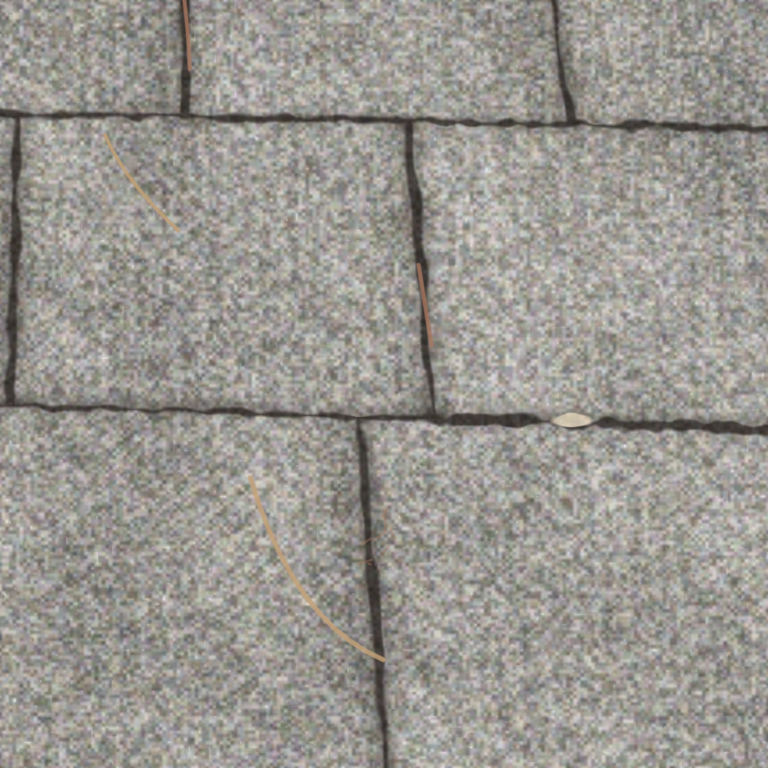
A Shadertoy shader for this texture:

```glsl
const vec3 STONE = vec3(0.622, 0.611, 0.589);
const vec3 GAP = vec3(0.20, 0.18, 0.165);
const vec3 STRAW = vec3(0.76, 0.63, 0.47);
const vec3 RUST = vec3(0.66, 0.47, 0.38);
const vec3 CHIP = vec3(0.82, 0.77, 0.69);

float hash(vec2 p) {
    return fract(sin(dot(p, vec2(127.1, 311.7))) * 43758.5453);
}

float noise(vec2 p) {
    vec2 cell = floor(p), f = fract(p);
    f = f * f * (3.0 - 2.0 * f);
    return mix(mix(hash(cell), hash(cell + vec2(1, 0)), f.x),
               mix(hash(cell + vec2(0, 1)), hash(cell + vec2(1, 1)), f.x), f.y);
}

float fbm(vec2 p) {
    float sum = 0.0, gain = 0.5;
    for (int i = 0; i < 4; i++) {
        sum += gain * noise(p);
        p = p * 2.03 + 17.3;
        gain *= 0.5;
    }
    return sum / 0.9375;
}

// Mineral granules: brightness plus a faint tint per channel
vec3 granules(vec2 p) {
    float fine = noise(p * 215.0) - 0.5;
    float coarse = noise(p * 112.0 + 31.0) - 0.5;
    float sparkle = smoothstep(0.84, 1.0, noise(p * 150.0 + 77.0));
    vec3 tint = vec3(noise(p * 140.0 + 5.0), noise(p * 140.0 + 43.0), noise(p * 140.0 + 91.0)) - 0.5;
    return vec3(0.25 * fine + 0.20 * coarse + 0.10 * sparkle) + tint * vec3(0.08, 0.05, 0.10);
}

// Ragged crack around signed distance d; a narrow width breaks it up
float crack(float d, float halfWidth, vec2 p, float pixel) {
    float wobble = (noise(p * 45.0) - 0.5) * 0.006;
    float width = halfWidth * (0.25 + 1.3 * noise(p * 62.0 + 9.0));
    float soft = 0.0022 + pixel;
    return 1.0 - smoothstep(width - soft, width + soft, abs(d + wobble));
}

float falloff(float d, float radius) {
    return exp(-d * d / (radius * radius));
}

// Signed distance to the nearest joint; layout = first, pitch, lean, lean per joint
float jointOffset(float x, float depth, vec4 layout_) {
    float pitch = layout_.y + depth * layout_.w;
    float along = x - layout_.x - depth * layout_.z;
    return along - pitch * floor(along / pitch + 0.5);
}

float segment(vec2 p, vec2 a, vec2 b) {
    vec2 ab = b - a;
    return length(p - a - ab * clamp(dot(p - a, ab) / dot(ab, ab), 0.0, 1.0));
}

// Curved pine needle as a mask
float needle(vec2 p, vec2 a, vec2 bend, vec2 b, float halfWidth, float pixel) {
    float d = 1.0;
    vec2 last = a;
    for (int i = 1; i <= 10; i++) {
        float t = float(i) / 10.0;
        vec2 next = mix(mix(a, bend, t), mix(bend, b, t), t);
        d = min(d, segment(p, last, next));
        last = next;
    }
    return 1.0 - smoothstep(halfWidth - pixel, halfWidth + pixel + 0.001, d);
}

void mainImage(out vec4 fragColor, in vec2 fragCoord) {
    vec2 uv = fragCoord / iResolution.xy;
    float pixel = 0.7 / iResolution.y;

    // Courses: two tilted seams split three rows
    float upper = uv.y - (0.853 - 0.020 * uv.x);
    float lower = uv.y - (0.472 - 0.031 * uv.x);
    vec4 row = vec4(0.468, 0.600, 0.077, 0.100);
    float depth = -lower, jointWidth = 0.0065;
    if (upper > 0.0) {
        row = vec4(0.238, 0.481, 0.015, 0.140);
        depth = 1.0 - uv.y;
        jointWidth = 0.0050;
    } else if (lower > 0.0) {
        row = vec4(0.023, 0.507, -0.025, 0.115);
        depth = -upper;
        jointWidth = 0.0055;
    }
    float joint = jointOffset(uv.x, depth, row);

    // Weathered granule surface
    vec3 color = STONE + granules(uv);
    color += 0.17 * (fbm(uv * 6.0 + 3.0) - 0.5);
    color += 0.035 * falloff(joint - 0.085, 0.06) - 0.045 * falloff(joint + 0.025, 0.04);

    // Grime beside the gaps
    float grime = 0.45 * falloff(joint, 0.015) + 0.30 * falloff(upper, 0.011);
    grime += 0.42 * falloff(lower - 0.006, 0.012);
    color = mix(color, GAP + 0.08, grime * (0.3 + noise(uv * 120.0 + 60.0)));

    // Open gaps, widest along the right of the lower seam
    float openSide = smoothstep(0.55, 0.59, uv.x);
    float gap = crack(joint, jointWidth, uv * vec2(1.0, 0.45), pixel);
    gap = max(gap, crack(upper, 0.0045, uv, pixel));
    gap = max(gap, crack(lower, mix(0.0035, 0.0072, openSide), uv, pixel));
    color = mix(color, GAP + 0.25 * granules(uv), 0.85 * gap);

    // Short fibres caught in the front joint
    for (int i = 0; i < 8; i++) {
        float id = float(i);
        vec2 root = vec2(0.475, 0.26) + vec2(0.035, 0.07) * vec2(hash(vec2(id, 1.0)), hash(vec2(id, 2.0)));
        vec2 tip = root + 0.04 * (vec2(hash(vec2(id, 3.0)), hash(vec2(id, 4.0))) - 0.5);
        color = mix(color, RUST, 0.45 * needle(uv, root, mix(root, tip, 0.5), tip, 0.001, pixel));
    }

    // Fallen needles
    float loose = needle(uv, vec2(0.137, 0.824), vec2(0.162, 0.765), vec2(0.232, 0.700), 0.0020, pixel);
    loose = max(loose, needle(uv, vec2(0.326, 0.378), vec2(0.382, 0.190), vec2(0.499, 0.141), 0.0026, pixel));
    float wedged = needle(uv, vec2(0.240, 1.0), vec2(0.246, 0.95), vec2(0.247, 0.910), 0.0020, pixel);
    wedged = max(wedged, needle(uv, vec2(0.545, 0.655), vec2(0.554, 0.60), vec2(0.562, 0.550), 0.0022, pixel));
    color = mix(color, STRAW, 0.85 * loose);
    color = mix(color, RUST, 0.80 * wedged);

    // Pale chip lodged in the lower seam
    float chip = length((uv - vec2(0.744, 0.453)) / vec2(0.027, 0.009)) + 0.3 * (noise(uv * 70.0) - 0.5);
    color = mix(color, CHIP + 0.3 * granules(uv), 1.0 - smoothstep(0.8, 1.1, chip));

    fragColor = vec4(clamp(color, 0.0, 1.0), 1.0);
}
```
